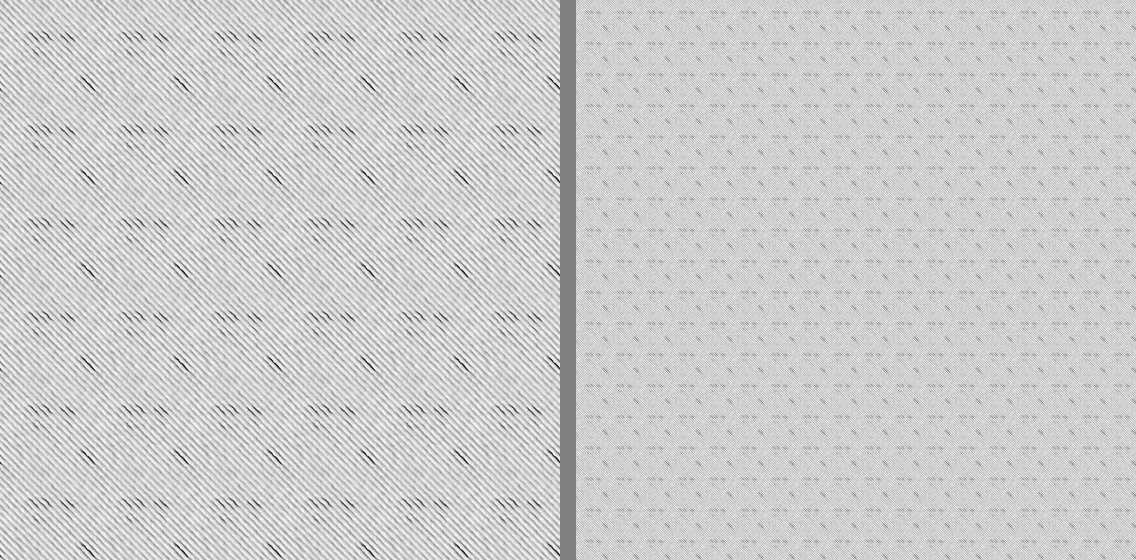
Left: one tile. Right: repeated 3 by 3.
Give the GLSL for this texture, as a WebGL 2 fragment shader.

```glsl
#version 300 es
precision highp float;
// Pale ribbed twill: straight diagonal cords falling to the right, each with a
// bright crest and a thin groove. Short dark slits gather in two rows of every
// repeat, with one lone slit apart. All noise wraps inside the repeat.

#define REPEATS 6.0      // repeats across and down
#define RIBS 13.0        // cords crossed along one side of a repeat
#define RIB_PHASE 0.35   // shifts a groove onto the lone slit
#define CREST_AT 0.36    // place of the crest between two grooves
#define WOBBLE 0.16      // sideways waver of the cords, in cord widths
#define GRAIN 0.11       // strength of the fibre mottling
#define SLIT_WIDTH 0.21  // half width of a dark slit, in cord widths
#define CREST_GREY 0.95
#define MEAN_GREY 0.81
#define SLIT_GREY 0.16

uniform vec2 u_resolution;
out vec4 fragColor;

float hash(vec2 p) {
  vec3 q = fract(vec3(p.xyx) * vec3(0.1031, 0.1030, 0.0973));
  q += dot(q, q.yzx + 33.33);
  return fract((q.x + q.y) * q.z);
}

// Value noise that repeats after the given whole number of cells
float wrapNoise(vec2 p, vec2 period) {
  vec2 cell = floor(p);
  vec2 f = fract(p);
  f = f * f * (3.0 - 2.0 * f);
  vec2 a = mod(cell, period);
  vec2 b = mod(cell + 1.0, period);
  return mix(mix(hash(a), hash(vec2(b.x, a.y)), f.x),
             mix(hash(vec2(a.x, b.y)), hash(b), f.x), f.y);
}

// Shortest offset from a centre within the wrapping repeat
vec2 wrapOffset(vec2 p, vec2 centre) {
  return fract(p - centre + 0.5) - 0.5;
}

// Grey of a cord: a crest with a gentle slope down into a thin groove
float cordGrey(float f, float depth) {
  float slope = f < CREST_AT ? 1.0 - f / CREST_AT : (f - CREST_AT) / (1.0 - CREST_AT);
  return CREST_GREY - 0.23 * slope - 0.2 * depth * pow(slope, 4.0);
}

// Rows of short slits, switched on groove by groove
float slitRows(vec2 tile, float groove) {
  float slit = 0.0;
  for (float row = 0.0; row < 2.0; row++) {
    float pick = hash(vec2(groove + 3.0, row + 40.0));
    float shift = 0.05 * (hash(vec2(groove, row + 70.0)) - 0.5);
    vec2 d = wrapOffset(tile, vec2(0.56, 0.61 - 0.14 * row + shift));
    float reach = 1.0 - smoothstep(0.24 - 0.08 * row, 0.34 - 0.08 * row, abs(d.x));
    float stroke = 1.0 - smoothstep(0.02, 0.07, abs(d.y));
    slit = max(slit, reach * stroke * smoothstep(0.25, 0.7, pick) * (1.0 - 0.35 * row));
  }
  return slit;
}

void main() {
  vec2 tile = fract(gl_FragCoord.xy / u_resolution * REPEATS);

  // Coordinates across and along the cords
  float waver = wrapNoise(tile * 32.0, vec2(32.0)) - 0.5;
  float across = (tile.x + tile.y) * RIBS + RIB_PHASE + waver * WOBBLE;
  float along = tile.x - tile.y;
  float groove = mod(floor(across + 0.5), RIBS);
  float f = fract(across);

  // Cords whose relief fades and deepens around a steady mean
  float patches = wrapNoise(tile * 4.0 + 0.5, vec2(4.0));
  float strand = wrapNoise(vec2(groove, along * 13.0), vec2(RIBS, 13.0));
  float relief = mix(0.75, 1.2, patches);
  float grey = MEAN_GREY + relief * (cordGrey(f, strand) - MEAN_GREY);

  // Upright fibres and fine mottling
  float fibre = wrapNoise(tile * vec2(44.0, 24.0), vec2(44.0, 24.0));
  float speck = wrapNoise(tile * 40.0 + 0.3, vec2(40.0));
  grey += GRAIN * (mix(fibre, speck, 0.5) - 0.5);

  // Lone slit with faint neighbours
  vec2 d = wrapOffset(tile, vec2(0.95, 0.10));
  float lone = 1.0 - smoothstep(0.4, 1.3, abs(d.x + d.y) * RIBS);
  lone *= 1.0 - smoothstep(0.09, 0.2, abs(d.x - d.y));

  // Slits show only along the bottom of a groove
  float slit = max(0.75 * slitRows(tile, groove), lone);
  float fromGroove = abs(f - floor(f + 0.5));
  slit *= 1.0 - smoothstep(SLIT_WIDTH * 0.3, SLIT_WIDTH, fromGroove);
  grey = mix(grey, SLIT_GREY, slit);

  fragColor = vec4(vec3(clamp(grey, 0.0, 1.0)), 1.0);
}
```
